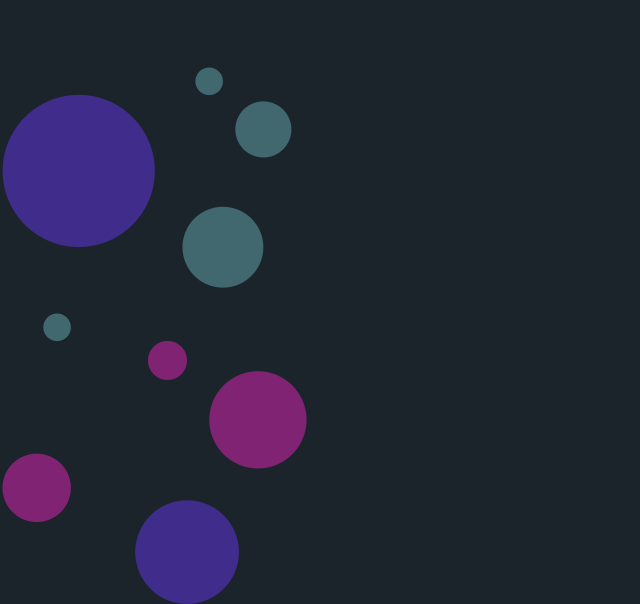
A WebGL 2 fragment shader for this background:

```glsl
#version 300 es
precision highp float;
// Flat discs in violet, magenta and teal float on the left of a dark slate field.
// A loop lays each disc over the field by its signed distance, with an edge
// smoothed over about one pixel.

uniform vec2 u_resolution;
out vec4 fragColor;

const vec3 SLATE = vec3(0.106, 0.137, 0.169);
const vec3 VIOLET = vec3(0.251, 0.173, 0.541);
const vec3 MAGENTA = vec3(0.502, 0.137, 0.447);
const vec3 TEAL = vec3(0.255, 0.408, 0.431);

// Each disc: centre as a share of the canvas, radius as a share of its height.
const int VIOLET_END = 2;
const int MAGENTA_END = 5;
const int DISC_COUNT = 9;
const vec3 DISCS[DISC_COUNT] = vec3[DISC_COUNT](
    vec3(0.1230, 0.7170, 0.1260),
    vec3(0.2923, 0.0859, 0.0858),
    vec3(0.2617, 0.4032, 0.0323),
    vec3(0.4030, 0.3049, 0.0805),
    vec3(0.0573, 0.1923, 0.0566),
    vec3(0.3268, 0.8654, 0.0228),
    vec3(0.4115, 0.7857, 0.0464),
    vec3(0.3483, 0.5907, 0.0669),
    vec3(0.0892, 0.4581, 0.0228)
);

float discDistance(vec2 point, vec2 centre, float radius) {
    return length(point - centre) - radius;
}

// Share of a pixel inside a shape at the given signed distance.
float coverage(float signedDistance, float pixelSize) {
    return clamp(0.5 - signedDistance / pixelSize, 0.0, 1.0);
}

vec3 discColor(int index) {
    if (index < VIOLET_END) return VIOLET;
    return index < MAGENTA_END ? MAGENTA : TEAL;
}

void main() {
    // Height runs from 0 to 1, width from 0 to the aspect ratio.
    vec2 canvas = vec2(u_resolution.x / u_resolution.y, 1.0);
    vec2 point = gl_FragCoord.xy / u_resolution.y;
    float pixelSize = 1.0 / u_resolution.y;

    vec3 color = SLATE;
    for (int i = 0; i < DISC_COUNT; i++) {
        float d = discDistance(point, DISCS[i].xy * canvas, DISCS[i].z);
        color = mix(color, discColor(i), coverage(d, pixelSize));
    }
    fragColor = vec4(color, 1.0);
}
```
